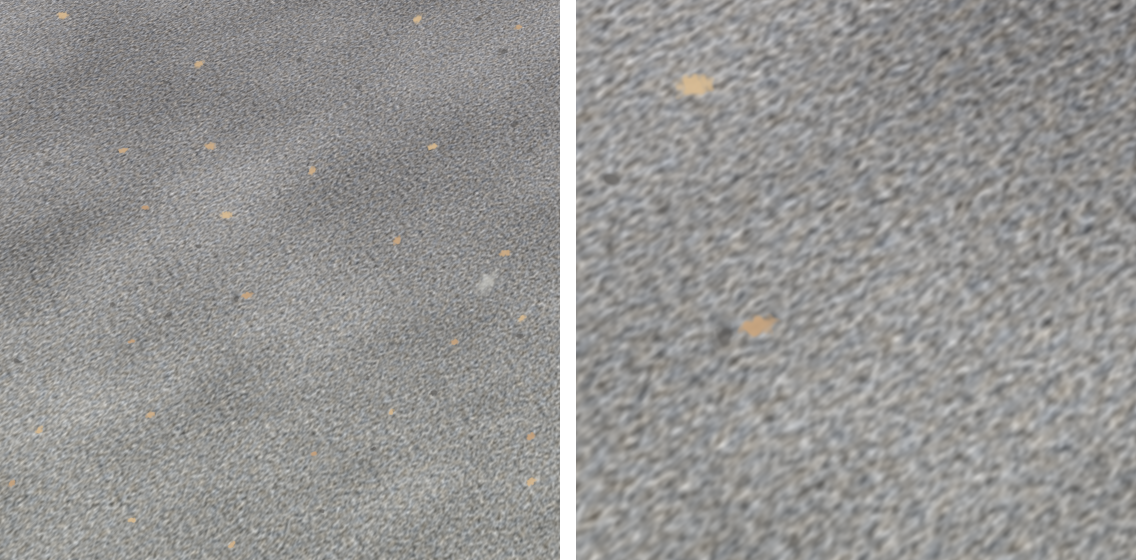
Left, the full canvas; right, a detail of the centre.
A WebGL 1 fragment shader for this texture:

```glsl
precision highp float;
// Worn grey asphalt seen at a slant: two layers of stretched gradient noise
// form the slanting grain, finer with distance, over broad pale and dark bands.
// Sparse tan chips, small dark pits and one chalky scuff lie on top.
uniform vec2 u_resolution;

const vec3 FAR_GREY = vec3(0.545, 0.538, 0.541);
const vec3 NEAR_GREY = vec3(0.598, 0.599, 0.586);
const vec3 CHIP_TAN = vec3(0.86, 0.74, 0.57);
const vec3 CHIP_RUST = vec3(0.74, 0.58, 0.44);
const vec3 PIT_DARK = vec3(0.33, 0.32, 0.31);
const vec3 SCUFF_PALE = vec3(0.79, 0.79, 0.77);

const float HORIZON = 2.8;                       // height of the vanishing line
const vec2 COARSE_GRAIN = vec2(0.0095, 0.0050);  // length, width
const vec2 FINE_GRAIN = vec2(0.0060, 0.0037);
const float COARSE_ANGLE = 0.50;
const float FINE_ANGLE = 0.74;
const float COARSE_CONTRAST = 0.23;
const float FINE_CONTRAST = 0.20;
const float BAND_ANGLE = 0.33;
const float BAND_CONTRAST = 0.10;
const float TINT_CONTRAST = 0.035;
const float CHIP_CELLS = 6.0;
const float PIT_CELLS = 8.0;
const vec2 SCUFF_CENTRE = vec2(0.868, 0.495);

float hash(vec2 p) {
  vec3 q = fract(p.xyx * vec3(0.1031, 0.1030, 0.0973));
  q += dot(q, q.yzx + 33.33);
  return fract((q.x + q.y) * q.z);
}

vec2 hash2(vec2 p) {
  return vec2(hash(p), hash(p + 71.7));
}

float corner(vec2 cell, vec2 offset) {
  return dot(hash2(cell) * 2.0 - 1.0, offset);
}

float gradientNoise(vec2 p) {
  vec2 i = floor(p), f = p - i;
  vec2 w = f * f * f * (f * (f * 6.0 - 15.0) + 10.0);
  vec2 e = vec2(1.0, 0.0);
  return mix(mix(corner(i, f), corner(i + e, f - e), w.x),
             mix(corner(i + e.yx, f - e.yx), corner(i + 1.0, f - 1.0), w.x), w.y);
}

// Coordinates along and across the given direction
vec2 turned(vec2 p, float angle) {
  float c = cos(angle), s = sin(angle);
  return vec2(c * p.x + s * p.y, c * p.y - s * p.x);
}

// Mild perspective, at unit scale halfway up
vec2 groundPlane(vec2 p) {
  float middle = HORIZON - 0.5;
  return vec2(p.x - 0.5, middle) * middle / (HORIZON - p.y);
}

float bands(vec2 p) {
  vec2 q = turned(p, BAND_ANGLE) * vec2(2.6, 6.0) + 17.0;
  float sum = 0.0, gain = 1.0;
  for (int i = 0; i < 4; i++) {
    sum += gain * gradientNoise(q);
    q = q * 2.1 + 9.3;
    gain *= 0.55;
  }
  return sum;
}

// x: coverage of one scattered speck per cell, y: its random shade
vec2 specks(vec2 p, float cells, float density, vec2 radii, float seed) {
  vec2 cell = floor(p * cells), id = cell + seed;
  vec2 centre = (cell + 0.12 + 0.76 * hash2(id)) / cells;
  float size = mix(0.55, 1.0, hash(id + 13.1));
  float angle = mix(-0.1, 1.0, hash(id + 29.5));
  vec2 d = turned(p - centre, angle) / (radii * size);
  float edge = length(d) + 0.7 * gradientNoise(p * 190.0);
  float present = step(hash(id + 47.9), density);
  return vec2(present * (1.0 - smoothstep(0.5, 1.35, edge)), hash(id + 5.3));
}

void main() {
  vec2 p = gl_FragCoord.xy / min(u_resolution.x, u_resolution.y);
  vec2 ground = groundPlane(p);

  // Base tone and broad wear
  vec3 color = mix(NEAR_GREY, FAR_GREY, smoothstep(0.0, 0.95, p.y));
  color += BAND_CONTRAST * bands(p);

  // Stone grain
  vec2 coarse = turned(ground, COARSE_ANGLE) / COARSE_GRAIN;
  vec2 fine = turned(ground, FINE_ANGLE) / FINE_GRAIN;
  color += COARSE_CONTRAST * gradientNoise(coarse);
  color += FINE_CONTRAST * gradientNoise(fine + 40.0);
  color += TINT_CONTRAST * gradientNoise(coarse * 0.6 + 90.0) * vec3(1.0, 0.1, -1.2);

  // Chalky scuff with a ragged outline
  vec2 scuff = turned(p - SCUFF_CENTRE, 0.8) / vec2(0.028, 0.016);
  float ragged = length(scuff) + 0.9 * gradientNoise(p * 85.0);
  color = mix(color, SCUFF_PALE, 0.7 * (1.0 - smoothstep(0.1, 1.3, ragged)));

  // Pits and chips
  vec2 pit = specks(p, PIT_CELLS, 0.28, vec2(0.0085, 0.0055), 3.0);
  color = mix(color, PIT_DARK, 0.6 * pit.x);
  vec2 chip = specks(p, CHIP_CELLS, 0.62, vec2(0.0105, 0.0065), 120.0);
  color = mix(color, mix(CHIP_TAN, CHIP_RUST, chip.y * chip.y), 0.9 * chip.x);

  gl_FragColor = vec4(clamp(color, 0.0, 1.0), 1.0);
}
```
